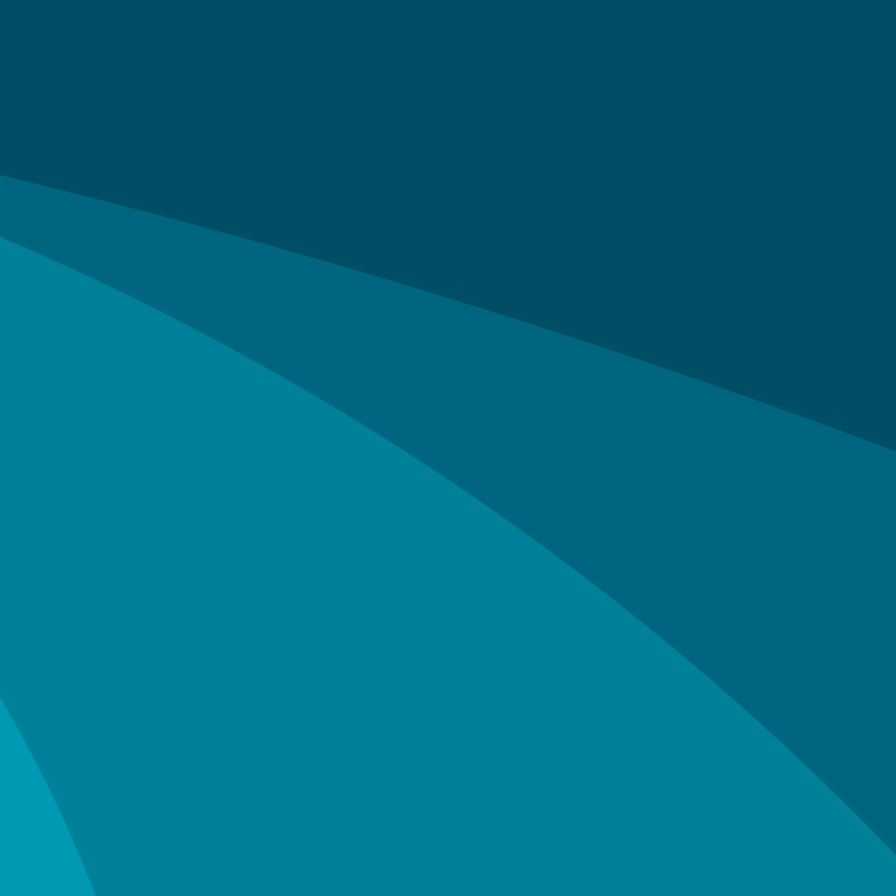
A three.js fragment shader for this background:

```glsl
// Flat teal background of three broad nested arcs sweeping down to the right.

varying vec2 vUv;

// Flat colours, from the back layer to the front
const vec3 DEEP_TEAL   = vec3(0.0, 0.302, 0.400);
const vec3 DARK_TEAL   = vec3(0.0, 0.400, 0.502);
const vec3 MID_TEAL    = vec3(0.0, 0.502, 0.600);
const vec3 BRIGHT_TEAL = vec3(0.0, 0.600, 0.702);

// Disc centres, far off the lower left of the canvas
const vec2 OUTER_CENTER  = vec2(-1.968, -7.347);
const vec2 MIDDLE_CENTER = vec2(-1.1895, -2.0575);
const vec2 INNER_CENTER  = vec2(-1.2323, -0.5095);

// Heights where each rim meets the left side
const float OUTER_HEIGHT  = 0.8047;
const float MIDDLE_HEIGHT = 0.7357;
const float INNER_HEIGHT  = 0.2214;

// Half width of the smoothed rims
const float EDGE_SOFTNESS = 0.0014;

// Coverage of a disc whose rim passes through the left side at leftHeight
float discMask(vec2 point, vec2 center, float leftHeight) {
  float radius = distance(center, vec2(0.0, leftHeight));
  float signedDistance = distance(point, center) - radius;
  return 1.0 - smoothstep(-EDGE_SOFTNESS, EDGE_SOFTNESS, signedDistance);
}

void main() {
  // Layers from back to front
  vec3 color = DEEP_TEAL;
  color = mix(color, DARK_TEAL, discMask(vUv, OUTER_CENTER, OUTER_HEIGHT));
  color = mix(color, MID_TEAL, discMask(vUv, MIDDLE_CENTER, MIDDLE_HEIGHT));
  color = mix(color, BRIGHT_TEAL, discMask(vUv, INNER_CENTER, INNER_HEIGHT));

  gl_FragColor = vec4(color, 1.0);
}
```
